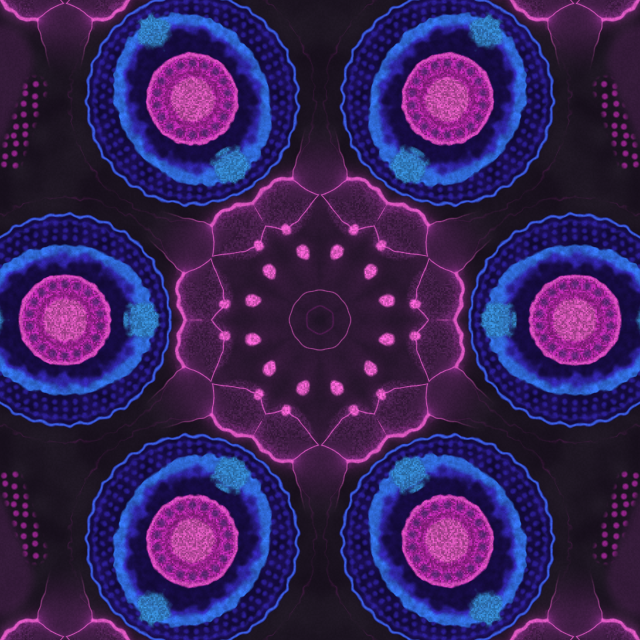
Give the GLSL for this pattern, as a Shadertoy shader.

```glsl
// Sixfold kaleidoscope of stained plant tissue: a pink walled rosette in the
// middle, six blue ringed cells with magenta nuclei, and tissue in the corners.
// The plane is folded into one mirrored wedge, then layered with distances.

const float SPAN = 768.0;   // design units across the canvas
const float TAU = 6.2831853;
const vec3 PINK = vec3(0.90, 0.36, 0.78);
const vec3 MAGENTA = vec3(0.66, 0.15, 0.62);
const vec3 PLUM = vec3(0.23, 0.11, 0.25);
const vec3 NAVY = vec3(0.085, 0.045, 0.26);
const vec3 INDIGO = vec3(0.19, 0.14, 0.66);
const vec3 AZURE = vec3(0.19, 0.42, 0.86);
const vec3 CYAN = vec3(0.22, 0.57, 0.86);

// Chamber outline: outer arc, flank, inner arc, shared wall
const vec2 WALL[10] = vec2[10](
    vec2(160, 0), vec2(169, 17), vec2(171, 38), vec2(164, 57), vec2(146, 62),
    vec2(131, 73), vec2(119, 45), vec2(114, 19), vec2(130, 0), vec2(160, 0));

float hash(vec2 p) {
    p = fract(p * vec2(0.1031, 0.1137));
    p += dot(p, p.yx + 33.33);
    return fract((p.x + p.y) * p.x * 17.0);
}

float noise(vec2 p) {
    vec2 i = floor(p), f = fract(p);
    f = f * f * (3.0 - 2.0 * f);
    return mix(mix(hash(i), hash(i + vec2(1, 0)), f.x),
               mix(hash(i + vec2(0, 1)), hash(i + vec2(1, 1)), f.x), f.y);
}

// Soft coverage: 1 where distance d lies below the limit
float cover(float d, float limit, float soft) {
    return 1.0 - smoothstep(limit - soft, limit + soft, d);
}

vec2 foldSix(vec2 p) {
    float s = TAU / 6.0;
    float a = abs(mod(atan(p.y, p.x) + 0.5 * s, s) - 0.5 * s);
    return length(p) * vec2(cos(a), sin(a));
}

float segment(vec2 p, vec2 a, vec2 b) {
    vec2 ab = b - a;
    return length(p - a - ab * clamp(dot(p - a, ab) / dot(ab, ab), 0.0, 1.0));
}

float wall(vec2 p, int first, int last) {
    float d = SPAN;
    for (int i = first; i < last; i++) d = min(d, segment(p, WALL[i], WALL[i + 1]));
    return d;
}

float polarDots(float r, float a, float ring, float count) {
    float along = (fract(a * count / TAU) - 0.5) * TAU / count * r;
    return length(vec2(r - ring, along));
}

vec3 rosette(vec3 col, vec2 q, float grain) {
    q += 3.0 * (vec2(noise(q / 9.0), noise(q / 9.0 + 40.0)) - 0.5);
    float r = length(q);
    // Core, chambers and fading spikes
    vec3 core = mix(vec3(0.12, 0.075, 0.145), PLUM, 0.65 * noise(q / 17.0));
    col = mix(col, core, cover(r, 146.0, 5.0));
    col = mix(col, PLUM * (0.8 + 0.4 * grain), cover(length(q - vec2(139, 31)), 34.0, 3.0));
    float side = dot(q - WALL[3], vec2(-0.68, 0.73));
    float spike = smoothstep(-2.0, 3.0, side) * smoothstep(143.0, 151.0, r);
    col = mix(col, PLUM, spike * cover(r, 205.0, 35.0));
    // Walls, heavier on the outer scallop
    float outer = wall(q, 0, 3), inner = wall(q, 3, 9);
    float edge = segment(q, WALL[3], vec2(208, 99));
    col += MAGENTA * (0.45 * exp(-outer / 7.0) + 0.16 * exp(-inner / 4.0));
    col = mix(col, PINK, 0.9 * cover(outer, 2.0, 1.3));
    col = mix(col, PINK, 0.75 * cover(inner, 0.7, 1.0));
    col = mix(col, PINK, 0.65 * cover(edge, 0.8, 1.1) * cover(r, 205.0, 30.0));
    // Bright granules and two central rings
    float node = length((q - vec2(115, 19)) * vec2(0.8, 1));
    float granule = length((q - vec2(80, 23)) * vec2(0.8, 1));
    float bright = min(node + 1.5, granule);
    col += MAGENTA * 0.35 * exp(-bright / 7.0);
    col = mix(col, PINK * (0.85 + 0.25 * grain), cover(bright, 7.0, 1.8));
    float ring = r - 36.5 - 0.9 * cos(6.0 * atan(q.y, q.x));
    col = mix(col, PINK, 0.6 * cover(abs(ring), 0.6, 1.0));
    return mix(col, MAGENTA, 0.32 * cover(abs(r - 17.0), 0.8, 1.6));
}

vec3 ringedCell(vec3 col, vec2 c, float grain) {
    float r = length(c), a = atan(c.y, c.x);
    float rough = noise(c / 6.0) - 0.5, cloud = noise(c / 13.0 + 7.0);
    float rim = r + 1.2 * sin(a * 34.0) + 2.0 * rough;
    // Halo, dotted navy bands and blue rim
    col = mix(col, MAGENTA, 0.25 * cover(abs(r - 147.0 - 6.0 * rough), 0.8, 1.5) * cloud);
    col = mix(col, NAVY * (0.7 + 0.6 * cloud), cover(rim, 128.0, 1.5));
    for (float k = 0.0; k < 3.0; k++) {
        float dots = polarDots(r, a + k * 0.05, 99.0 + 9.0 * k + 3.0 * rough, 50.0 + 6.0 * k);
        col = mix(col, INDIGO, 0.75 * cover(dots, 3.0, 2.0));
    }
    col = mix(col, INDIGO, 0.5 * cover(abs(rim - 118.0), 1.5, 2.5));
    col = mix(col, vec3(0.23, 0.36, 0.88), cover(abs(rim - 126.0), 1.5, 1.4));
    // Oval azure ring, darker inward, with a cyan lobe at each end
    float oval = length(c * vec2(0.84, 1)) + 5.0 * rough;
    float glow = smoothstep(58.0, 88.0, oval + 14.0 * (cloud - 0.5));
    vec3 azure = mix(NAVY, INDIGO, smoothstep(0.1, 0.55, glow));
    azure = mix(azure, AZURE, smoothstep(0.5, 1.0, glow));
    col = mix(col, azure * (0.8 + 0.35 * noise(c / 5.0 + 21.0)), cover(oval, 90.0, 1.8));
    float lobe = length(vec2(abs(c.x) - 92.0, c.y)) + 9.0 * rough;
    col = mix(col, CYAN * (0.72 + 0.3 * grain), 0.9 * cover(lobe, 20.0, 3.5));
    // Magenta nucleus with dark pits and a bright kernel
    float disc = r + 3.0 * rough;
    vec3 body = MAGENTA * (0.72 + 0.5 * grain);
    body = mix(body, NAVY + 0.1, 0.6 * cover(polarDots(r, a, 43.0, 18.0), 4.5, 3.0));
    body = mix(body, MAGENTA * 0.65, 0.6 * cover(abs(disc - 31.0), 2.0, 3.0));
    body = mix(body, PINK * (0.65 + 0.35 * grain), cover(disc, 26.0, 2.0));
    body = mix(body, PINK, 0.75 * cover(abs(disc - 53.0), 2.0, 2.0));
    return mix(col, body, cover(disc, 55.5, 1.4));
}

void mainImage(out vec4 fragColor, in vec2 fragCoord) {
    vec2 size = iResolution.xy;
    vec2 p = (fragCoord - 0.5 * size) / min(size.x, size.y) * SPAN;
    vec2 m = abs(p), q = foldSix(p);
    float grain = noise(p / 1.7 + 300.0);
    vec3 col = vec3(0.085, 0.055, 0.105) + 0.04 * noise(q / 20.0);
    // Side tissue: plum patch and a band of magenta beads
    col = mix(col, PLUM, 0.75 * cover(segment(m, vec2(420, 240), vec2(390, 310)), 45.0, 9.0));
    float band = segment(m, vec2(342, 278), vec2(372, 192));
    vec2 id = floor(m / 12.0);
    vec2 bead = fract(m / 12.0) - 0.5 - 0.35 * (vec2(hash(id), hash(id + 5.0)) - 0.5);
    col = mix(col, MAGENTA, 0.8 * cover(length(bead) * 12.0, 3.5, 1.6) * cover(band, 13.0, 5.0));
    // Corner rosettes, central rosette, ringed cells
    col = rosette(col, foldSix(m - vec2(306, 530)), grain);
    col = rosette(col, q, grain);
    col = ringedCell(col, q - vec2(306, 0), grain);
    fragColor = vec4(col * (0.93 + 0.14 * grain), 1.0);
}
```
